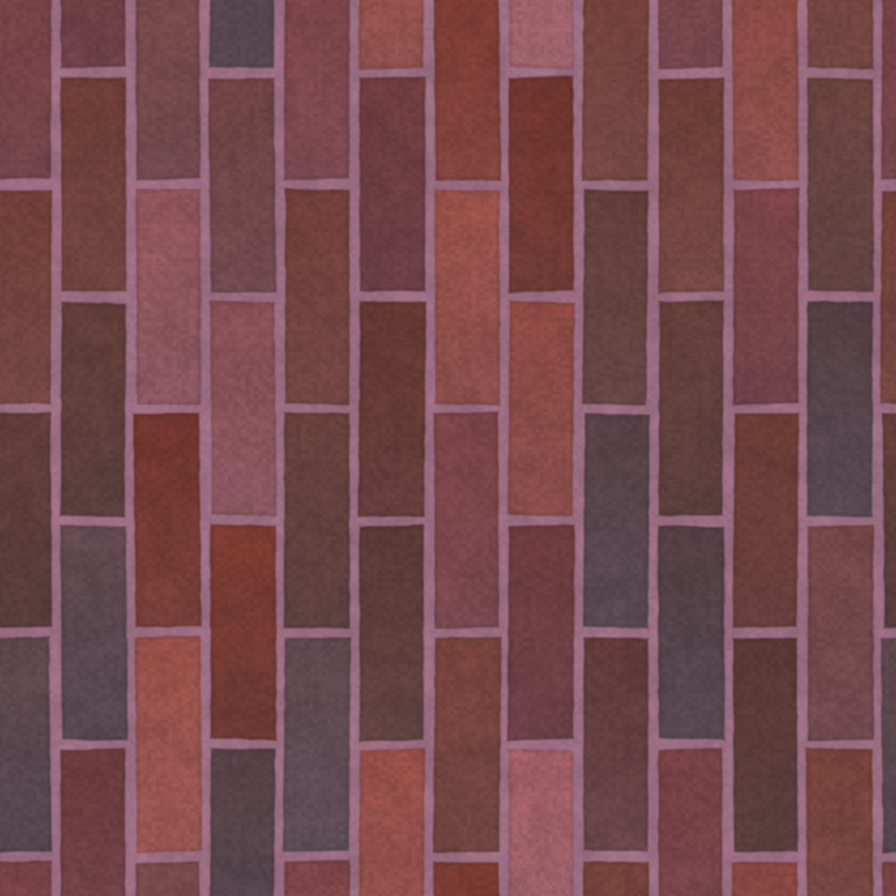
This texture is drawn by a WebGL 2 fragment shader. Its source:

```glsl
#version 300 es
precision highp float;
// Upright running-bond brick wall: 12 columns by 4 bricks, alternate columns
// shifted by half a brick. Each brick is a slightly crooked box distance field
// with a hashed fired-clay tone, fine grain and a soft mauve mortar joint.

uniform vec2 u_resolution;
out vec4 fragColor;

const vec2  GRID         = vec2(12.0, 4.0);   // bricks across and down
const vec2  GRID_OFFSET  = vec2(0.75, 0.175); // first joint, in bricks
const float JOINT_WIDTH  = 0.0108;
const float EDGE_SOFT    = 0.0022;
const float SIZE_JITTER  = 0.0016;
const float EDGE_WOBBLE  = 0.0014;
const vec2  TILT         = vec2(0.012, 0.035);
const float GRAIN_SCALE  = 210.0;
const float GRAIN_AMOUNT = 0.13;
const float BLOTCH_SCALE = 38.0;
const float BLOTCH_AMOUNT = 0.08;
const float TONE_JITTER  = 0.08;
const vec3  FIRE_SHIFT   = vec3(0.015, -0.015, -0.035); // warmer toward the top
const vec3  MORTAR       = vec3(0.605, 0.425, 0.510);

const int TONE_COUNT = 8;
const vec3 TONES[TONE_COUNT] = vec3[TONE_COUNT](
    vec3(0.48, 0.24, 0.21),  // rust
    vec3(0.36, 0.28, 0.31),  // charcoal
    vec3(0.46, 0.26, 0.28),  // maroon
    vec3(0.58, 0.35, 0.38),  // rose
    vec3(0.38, 0.25, 0.24),  // umber
    vec3(0.55, 0.30, 0.28),  // coral
    vec3(0.43, 0.27, 0.28),  // plum
    vec3(0.43, 0.25, 0.23)   // brown
);

float hash(vec2 p) {
    return fract(sin(dot(p, vec2(127.1, 311.7))) * 43758.5453);
}

// Signed random value in -1..1 with an independent channel per seed
float signedHash(vec2 id, float seed) {
    return 2.0 * hash(id + seed * vec2(17.3, 5.9)) - 1.0;
}

float valueNoise(vec2 p) {
    vec2 cell = floor(p);
    vec2 f = fract(p);
    f = f * f * (3.0 - 2.0 * f);
    float low  = mix(hash(cell), hash(cell + vec2(1.0, 0.0)), f.x);
    float high = mix(hash(cell + vec2(0.0, 1.0)), hash(cell + 1.0), f.x);
    return mix(low, high, f.y);
}

float boxDistance(vec2 p, vec2 halfSize) {
    vec2 q = abs(p) - halfSize;
    return length(max(q, 0.0)) + min(max(q.x, q.y), 0.0);
}

// Step through the tones down each column, so stacked bricks always differ
vec3 brickTone(vec2 id) {
    float start = 3.0 * id.x + floor(3.0 * hash(vec2(id.x, 4.0)));
    int index = int(mod(start + 3.0 * id.y, float(TONE_COUNT)));
    return TONES[index] * (1.0 + TONE_JITTER * signedHash(id, 1.0));
}

void main() {
    vec2 p = gl_FragCoord.xy / min(u_resolution.x, u_resolution.y);

    // Brick cell, with every other column raised by half a brick
    vec2 grid = p * GRID - GRID_OFFSET;
    grid.y -= 0.5 * mod(floor(grid.x) + 1.0, 2.0);
    vec2 id = mod(floor(grid), GRID);
    vec2 unit = fract(grid) - 0.5;

    // Slightly crooked, uneven outline
    vec2 local = unit / GRID;
    vec2 tilt = TILT * vec2(signedHash(id, 2.0), signedHash(id, 3.0));
    local += tilt * local.yx;
    local += 0.5 * SIZE_JITTER * vec2(signedHash(id, 4.0), signedHash(id, 5.0));
    vec2 halfSize = 0.5 / GRID - 0.5 * JOINT_WIDTH;
    halfSize += 0.5 * SIZE_JITTER * vec2(signedHash(id, 6.0), signedHash(id, 7.0));
    float d = boxDistance(local, halfSize);
    d += EDGE_WOBBLE * (valueNoise(p * 75.0) - 0.5);

    // Surface noise
    float grain = valueNoise(p * GRAIN_SCALE) - 0.5;
    grain += 0.5 * (valueNoise(p * GRAIN_SCALE * 1.9 + 31.0) - 0.5);
    float blotch = valueNoise(p * BLOTCH_SCALE + 7.0) - 0.5;

    // Brick face: kiln gradient, darkened rim, grain
    vec3 face = brickTone(id) + FIRE_SHIFT * unit.y;
    face *= 1.0 + 0.12 * signedHash(id, 8.0) * unit.y;
    face *= 1.0 - 0.10 * smoothstep(-0.006, 0.0, d);
    face *= 1.0 + GRAIN_AMOUNT * grain + BLOTCH_AMOUNT * blotch;

    // Mortar: faint mottling
    vec3 mortar = MORTAR * (1.0 + 0.08 * grain + 0.10 * blotch);

    float soft = max(EDGE_SOFT, 1.0 / min(u_resolution.x, u_resolution.y));
    fragColor = vec4(mix(face, mortar, smoothstep(-soft, soft, d)), 1.0);
}
```
